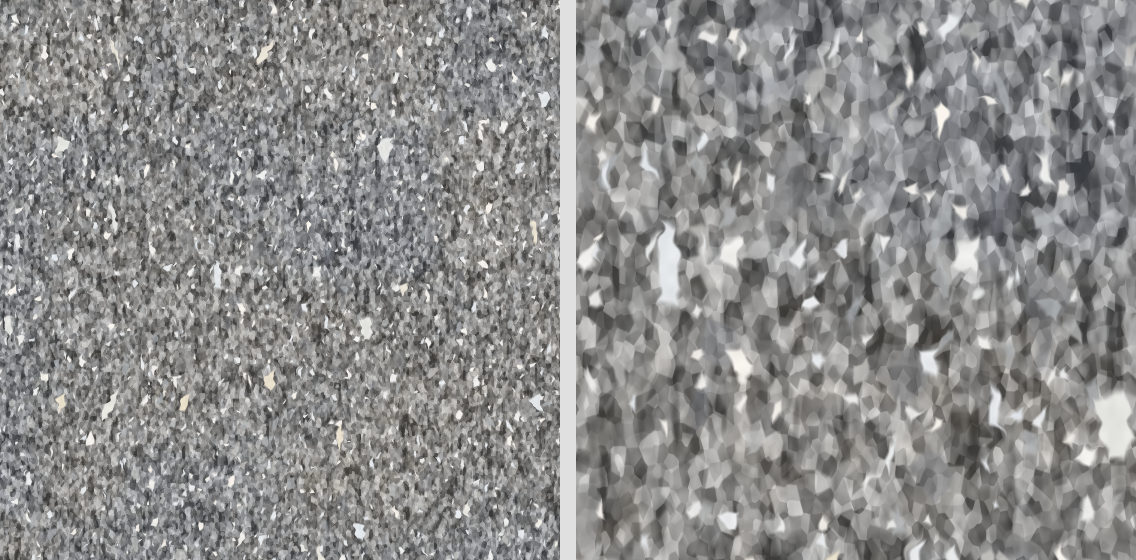
Left, the full canvas; right, a detail of the centre.
Reproduce this texture procedurally as a Shadertoy shader.

```glsl
const float TAU = 6.2832;
const float EDGE = 0.0013;

float hash(vec2 p) {
    return fract(sin(dot(p, vec2(127.1, 311.7))) * 43758.5);
}

vec2 hash2(vec2 p) {
    return vec2(hash(p), hash(p + 37.3));
}

float valueNoise(vec2 p) {
    vec2 i = floor(p), f = fract(p);
    f = f * f * (3.0 - 2.0 * f);
    float low = mix(hash(i), hash(i + vec2(1, 0)), f.x);
    float high = mix(hash(i + vec2(0, 1)), hash(i + vec2(1, 1)), f.x);
    return mix(low, high, f.y);
}

// Voronoi grains with random tone, blended softly at their borders
float grains(vec2 p, float seed) {
    vec2 cell = floor(p);
    float tone = 0.0, total = 0.0;
    for (int y = -1; y <= 1; y++)
    for (int x = -1; x <= 1; x++) {
        vec2 id = cell + vec2(x, y);
        vec2 d = id + hash2(id + seed) - p;
        float weight = exp(-22.0 * dot(d, d));
        tone += weight * hash(id + seed + 71.7);
        total += weight;
    }
    return tone / total;
}

// Irregular convex chip: intersection of five random half planes
float chipDistance(vec2 q, vec2 id) {
    float d = -1.0;
    for (int i = 0; i < 5; i++) {
        vec2 r = hash2(id + float(i) * 5.31);
        float angle = (float(i) + 0.8 * r.x) * TAU / 5.0;
        d = max(d, dot(q, vec2(cos(angle), sin(angle))) - mix(0.4, 1.0, r.y));
    }
    return d;
}

// Scatters chips over a jittered grid and paints them over the base
vec3 addChips(vec3 base, vec2 p, float cells, vec2 size, float density,
              vec3 colorA, vec3 colorB, float opacity, float seed) {
    vec2 cell = floor(p * cells);
    float edge = max(EDGE, 0.7 / iResolution.y);
    for (int y = -1; y <= 1; y++)
    for (int x = -1; x <= 1; x++) {
        vec2 id = cell + vec2(x, y);
        vec2 key = id + seed;
        if (hash(key) > density) continue;
        vec2 q = p - (id + hash2(key + 11.9)) / cells;
        float tilt = (hash(key + 23.1) - 0.5) * 0.9;
        q = mat2(cos(tilt), -sin(tilt), sin(tilt), cos(tilt)) * q;
        vec2 extent = size * mix(vec2(0.55), vec2(1.3), hash2(key + 53.7));
        float d = chipDistance(q / extent, key) * extent.x;
        float cover = 1.0 - smoothstep(-edge, edge, d);
        base = mix(base, mix(colorA, colorB, hash(key + 91.3)), cover * opacity);
    }
    return base;
}

// Grey ground: two grain sizes, fine speckle and upright dark cracks
vec3 ground(vec2 p) {
    float tone = 0.535;
    tone += 0.30 * (grains(p * vec2(115, 72), 3.0) - 0.5);
    tone += 0.27 * (grains(p * vec2(185, 125), 19.0) - 0.5);
    tone += 0.14 * (valueNoise(p * vec2(230, 150)) - 0.5);
    tone += 0.05 * (valueNoise(p * 9.0) - 0.5);
    tone -= 0.17 * smoothstep(0.70, 0.95, valueNoise(p * vec2(140, 36) + 8.0));
    float warmth = valueNoise(p * 7.0 + 4.0) - 0.5 + 0.5 * (valueNoise(p * 60.0) - 0.5);
    return max(tone, 0.24) + warmth * vec3(0.025, 0.005, -0.03);
}

void mainImage(out vec4 fragColor, in vec2 fragCoord) {
    vec2 p = fragCoord / iResolution.y;
    vec3 slateDark = vec3(0.42, 0.43, 0.46), slateLight = vec3(0.61, 0.61, 0.61);
    vec3 paleCool = vec3(0.66, 0.68, 0.70), paleWarm = vec3(0.80, 0.79, 0.77);
    vec3 whiteCool = vec3(0.89, 0.91, 0.93), whiteWarm = vec3(0.97, 0.95, 0.92);
    vec3 cream = vec3(0.92, 0.88, 0.79);

    // Ragged outlines for every chip
    vec2 warp = vec2(valueNoise(p * 130.0), valueNoise(p * 130.0 + 47.0)) - 0.5;
    vec2 ragged = p + 0.006 * warp;

    vec3 color = ground(p);
    color = addChips(color, ragged, 14.0, vec2(0.013, 0.024), 0.35, slateDark, slateLight, 0.5, 5.0);
    color = addChips(color, ragged, 34.0, vec2(0.006, 0.010), 0.35, paleCool, paleWarm, 0.75, 131.0);
    color = addChips(color, ragged, 50.0, vec2(0.0035, 0.0055), 0.25, whiteCool, whiteWarm, 0.95, 257.0);
    color = addChips(color, ragged, 26.0, vec2(0.0055, 0.0105), 0.30, whiteCool, whiteWarm, 1.0, 389.0);
    color = addChips(color, ragged, 9.0, vec2(0.010, 0.024), 0.22, cream, whiteCool, 1.0, 523.0);

    // Faint grain over everything
    color += 0.05 * (valueNoise(p * vec2(210, 140) + 90.0) - 0.5);
    fragColor = vec4(clamp(color, 0.0, 1.0), 1.0);
}
```
